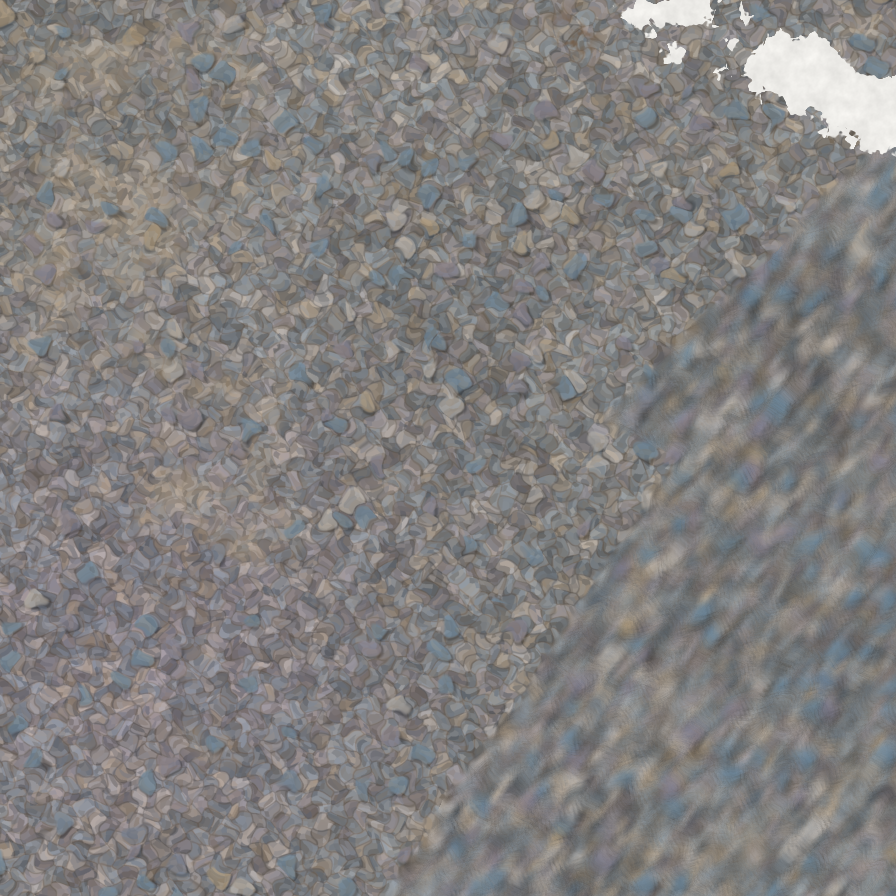
A Shadertoy shader for this texture:

```glsl
const vec3 ROAD = vec3(0.520, 0.500, 0.478);
const vec3 DUST = vec3(0.630, 0.580, 0.515);
const vec3 BLUE_STONE = vec3(0.440, 0.510, 0.560);
const vec3 VIOLET_STONE = vec3(0.510, 0.490, 0.525);
const vec3 PALE_STONE = vec3(0.660, 0.640, 0.615);
const vec3 TAN_STONE = vec3(0.620, 0.560, 0.470);
const vec3 RUST = vec3(0.450, 0.335, 0.230);
const vec3 PAINT = vec3(0.930, 0.925, 0.910);
const float GRIT_SCALE = 165.0;
const float PEBBLE_SCALE = 68.0;
const float STONE_SCALE = 35.0;
const float GRIT_CONTRAST = 0.27;
const float PEBBLE_CONTRAST = 0.24;
const float SHARP_RADIUS = 0.0008;
const vec2 SMEAR_RADII = vec2(0.0125, 0.0040);
const float SMEAR_ANGLE = 0.95;
const float SMEAR_GAIN = 1.35;
const int SAMPLES = 12;

struct Cell { float dist; float rim; vec2 seed; vec2 offset; };

vec2 hash2(vec2 p) {
    vec3 q = fract(vec3(p.xyx) * vec3(0.1031, 0.1030, 0.0973));
    q += dot(q, q.yzx + 33.33);
    return fract((q.xx + q.yz) * q.zy);
}

// Nearest cell: distance, gap to the second nearest, random seed, offset from its centre
Cell cells(vec2 p) {
    vec2 base = floor(p);
    Cell c = Cell(9.0, 0.0, vec2(0.0), vec2(0.0));
    float second = 9.0;
    for (int j = -1; j <= 1; j++)
    for (int i = -1; i <= 1; i++) {
        vec2 id = base + vec2(i, j);
        vec2 offset = p - id - 0.1 - 0.8 * hash2(id);
        float d = length(offset);
        if (d < c.dist) {
            second = c.dist;
            c.dist = d;
            c.offset = offset;
            c.seed = hash2(id + 71.7);
        } else second = min(second, d);
    }
    c.rim = second - c.dist;
    return c;
}

// Layered sines, roughly -1 to 1
float waves(vec2 p) {
    float sum = 0.0, amp = 0.6;
    for (int i = 0; i < 5; i++) {
        p = mat2(0.8, 0.6, -0.6, 0.8) * p * 1.75 + 1.3;
        sum += amp * sin(p.x + 1.4 * sin(p.y)) * cos(0.8 * p.y - sin(p.x));
        amp *= 0.68;
    }
    return sum;
}

float blob(vec2 p, vec2 centre, float radius) {
    vec2 d = (p - centre) / radius;
    return exp(-dot(d, d));
}

float capsule(vec2 p, vec2 a, vec2 b, float radius) {
    vec2 ab = b - a;
    return length(p - a - ab * clamp(dot(p - a, ab) / dot(ab, ab), 0.0, 1.0)) - radius;
}

vec3 stoneColor(float seed) {
    vec3 c = mix(BLUE_STONE, VIOLET_STONE, smoothstep(0.42, 0.52, seed));
    c = mix(c, PALE_STONE, smoothstep(0.72, 0.76, seed));
    return mix(c, TAN_STONE, smoothstep(0.89, 0.92, seed));
}

vec3 asphalt(vec2 p, float smeared) {
    vec2 bent = p + 0.0035 * vec2(sin(p.y * 170.0 + 3.0 * sin(p.x * 61.0)), sin(p.x * 150.0 + 2.0 * sin(p.y * 73.0)));
    Cell grit = cells(bent * GRIT_SCALE);
    Cell pebble = cells(bent * PEBBLE_SCALE + 19.0);
    Cell stone = cells(bent * STONE_SCALE + 43.0);

    // Broad tints: violet to the lower left, dust in the hollows
    float broad = waves(p * 3.5);
    vec3 color = ROAD * (1.0 + 0.05 * broad);
    color += vec3(0.004, -0.008, 0.018) * blob(p, vec2(0.15, 0.28), 0.3);
    float dustBed = blob(p, vec2(0.12, 0.85), 0.17) + 0.8 * blob(p, vec2(0.2, 0.47), 0.14);
    float dust = smoothstep(0.25, 0.9, 0.75 * dustBed + 0.55 * waves(p * 11.0 + 5.0));

    // Packed pebbles with dark gaps
    vec3 tint = stoneColor(pebble.seed.y) / ROAD;
    color *= mix(vec3(1.0), tint, 0.38 * smoothstep(0.03, 0.2, pebble.rim));
    color *= 1.0 + PEBBLE_CONTRAST * (pebble.seed.x - 0.5);
    color *= 0.87 + 0.13 * smoothstep(0.0, 0.16, pebble.rim);
    color = mix(color, DUST, 0.62 * dust);

    // Scattered larger stones, shaded on the lower right
    float chance = 0.13 + 0.22 * blob(p, vec2(0.63, 0.68), 0.24) + 0.17 * smeared;
    float present = step(stone.seed.x, chance);
    float size = 0.27 + 0.16 * stone.seed.y;
    float body = present * (1.0 - smoothstep(size - 0.06, size + 0.06, stone.dist)) * smoothstep(0.0, 0.08, stone.rim);
    float shadow = present * (1.0 - smoothstep(size - 0.04, size + 0.1, length(stone.offset + vec2(-0.09, 0.09))));
    color *= 1.0 - 0.24 * shadow * (1.0 - body);
    color = mix(color, stoneColor(fract(stone.seed.y * 7.3)) * (1.0 + 0.12 * stone.offset.y), 0.8 * body);

    // Fine grit over everything
    color *= 1.0 + GRIT_CONTRAST * (1.0 - 0.5 * body) * (grit.seed.x - 0.5);
    color += 0.035 * (grit.seed.y - 0.5) * vec3(1.0, 0.1, -1.0);
    return mix(color, RUST, 0.8 * blob(p, vec2(0.64, 0.96), 0.025) * smoothstep(-0.3, 0.4, waves(p * 35.0)));
}

// Worn paint: two ragged strips and a few loose flakes
float paintMask(vec2 p) {
    float d = capsule(p, vec2(0.875, 0.922), vec2(1.0, 0.868), 0.040);
    d = min(d, capsule(p, vec2(0.715, 0.982), vec2(0.78, 0.992), 0.017));
    d = min(d, capsule(p, vec2(0.755, 0.938), vec2(0.76, 0.941), 0.008));
    d = min(d, capsule(p, vec2(0.802, 0.912), vec2(0.835, 0.984), 0.004));
    Cell flake = cells(p * 48.0);
    d += 0.014 * waves(p * 30.0) + 0.016 * (flake.seed.x - 0.5) * smoothstep(0.0, 0.15, flake.rim);
    return 1.0 - smoothstep(-0.0015, 0.0015, d);
}

void mainImage(out vec4 fragColor, in vec2 fragCoord) {
    vec2 p = fragCoord / iResolution.xy;

    // Bent seam: everything right of it is smeared
    float seam = mix(0.43 + 0.676 * p.y, p.y + 0.14, smoothstep(0.48, 0.54, p.y));
    float smeared = smoothstep(-0.008, 0.012, p.x - seam + 0.006 * waves(p * 12.0));

    // Average over a small disc or a long tilted ellipse
    vec2 along = vec2(cos(SMEAR_ANGLE), sin(SMEAR_ANGLE));
    vec2 radii = mix(vec2(SHARP_RADIUS), SMEAR_RADII, smeared);
    vec3 color = vec3(0.0);
    for (int i = 0; i < SAMPLES; i++) {
        float turn = 2.39996 * float(i);
        vec2 disc = radii * sqrt((float(i) + 0.5) / float(SAMPLES)) * vec2(cos(turn), sin(turn));
        color += asphalt(p + along * disc.x + vec2(-along.y, along.x) * disc.y, smeared);
    }
    color /= float(SAMPLES);
    color = mix(color, ROAD + (color - ROAD) * SMEAR_GAIN, smeared);

    vec3 paint = PAINT * (1.0 + 0.035 * waves(p * 60.0));
    color = mix(color, paint, paintMask(p));
    fragColor = vec4(clamp(color, 0.0, 1.0), 1.0);
}
```
